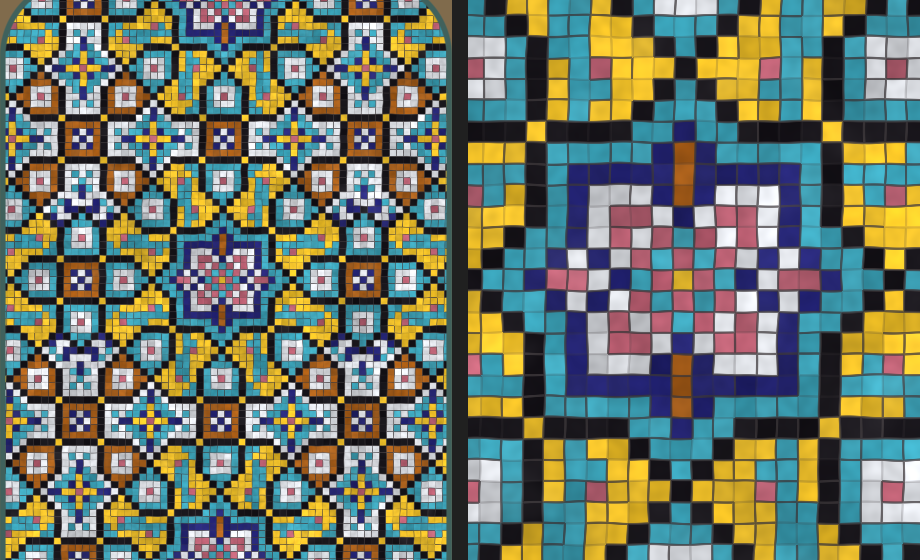
Left, the full canvas; right, a detail of the centre.
Write a Shadertoy shader that draws this pattern.

```glsl
#define ROWS 79.4
#define CENTRE vec2(-0.0065, 0.0)
#define LEAN 0.010
#define JOINT_WIDTH 0.055
#define JOINT_COLOR vec3(0.24, 0.22, 0.23)
#define WOBBLE 0.10
#define TILE_VARIATION 0.22
#define MOTTLING 0.16
#define ARCH_RADIUS 0.14

const int BLACK = 0, WHITE = 1, TURQUOISE = 2, BLUE = 3, YELLOW = 4, BROWN = 5, PINK = 6;
const vec3 GLAZE[7] = vec3[7](
    vec3(0.09, 0.08, 0.10), vec3(0.84, 0.85, 0.87), vec3(0.23, 0.61, 0.69),
    vec3(0.14, 0.14, 0.43), vec3(0.91, 0.73, 0.16), vec3(0.64, 0.36, 0.10),
    vec3(0.70, 0.36, 0.43));

float hash(vec2 p) {
    return fract(sin(dot(p, vec2(127.1, 311.7))) * 43758.5);
}

vec2 gradient(vec2 p) {
    float angle = 6.2832 * hash(p);
    return vec2(cos(angle), sin(angle));
}

float gradientNoise(vec2 p) {
    vec2 i = floor(p), f = fract(p), w = f * f * (3.0 - 2.0 * f);
    vec2 e = vec2(1, 0);
    return mix(mix(dot(gradient(i), f), dot(gradient(i + e), f - e), w.x),
               mix(dot(gradient(i + e.yx), f - e.yx), dot(gradient(i + 1.0), f - 1.0), w.x), w.y);
}

// White flower with a pink heart; m and n are distances from its middle
int flower(int m, int n, int ground) {
    return m + n == 0 ? PINK : max(m, n) == 1 ? WHITE : ground;
}

int brownSquare(int m, int n) {
    if (max(m, n) > 1) return BROWN;
    return (m + n) % 2 == 0 ? BLUE : WHITE;
}

// Eight-pointed star, a along the nearer axis and b across it
int star(int a, int b, bool sideways) {
    if (a >= 6) {
        if (b == 0 && a == 6) return sideways ? PINK : BROWN;
        return (a == 6 && b == 1) || (a == 7 && b == 0) ? BLUE : TURQUOISE;
    }
    if (a == 5) return b == 0 ? (sideways ? PINK : BROWN) : (b == 1 && sideways ? WHITE : BLUE);
    if (a == 4) return b == 0 ? (sideways ? WHITE : BROWN) : (b == 1 ? BLUE : WHITE);
    if (a == 3) return b == 0 ? BLUE : (b == 1 ? WHITE : PINK);
    if (a == 2) return b == 0 ? TURQUOISE : (b == 1 ? PINK : WHITE);
    return a == 0 ? YELLOW : (b == 0 ? PINK : TURQUOISE);
}

int crossPanel(int u, int v) {
    if (u + v == 0) return PINK;
    if (u * v == 0 && u + v <= 2) return YELLOW;
    if ((u * v == 0 && u + v <= 4) || u + v == 2) return BLUE;
    return u == 6 || (v == 2 && u >= 3) || u + v == 5 ? WHITE : TURQUOISE;
}

int chevronPanel(int b, int v) {
    int s = b + v;
    if (s < 10) return flower(abs(b - 6), v, TURQUOISE);
    if (s == 10) return BLACK;
    if (s <= 13) return (s / 2 + v) % 2 == 0 ? BLUE : WHITE;
    return v == 2 || b == 16 || abs(b - 10) + v == 5 ? WHITE : TURQUOISE;
}

// Glaze of one mosaic piece, folded into an eighth of the 40-piece repeat
int glazeAt(vec2 cell) {
    vec2 f = abs(mod(cell + 20.0, 40.0) - 20.0);
    int a = int(max(f.x, f.y) + 0.5), b = int(min(f.x, f.y) + 0.5);
    int v = 20 - a, u = abs(b - 10);
    bool sideways = f.x > f.y;
    if (a <= 6 || a + b <= 9) return star(a, b, sideways);
    if (v <= 2 && b <= 2) return brownSquare(v, b);
    if (b >= 18) return brownSquare(v, 20 - b);
    if ((a == 17 && (b == 3 || b == 17)) || (a == 7 && b == 7)) return YELLOW;
    if ((v <= 2 && u <= 6) || u + v <= 5)
        return sideways && abs(cell.y) < 20.0 ? chevronPanel(b, v) : crossPanel(u, v);

    // Black outlines
    bool straight = a == 17 || b == 17 || (b == 3 && a >= 13) || a == 7 || (b == 7 && a <= 11);
    bool stepped = (b <= 3 && abs(a - 10) == b) || (b >= 7 && a - b == 4) || a + b == 24;
    if (straight || stepped) return BLACK;

    // Pointed houses on the axes and diagonals
    if (a - b > 10) return flower(abs(a - 14), b, TURQUOISE);
    if (b > 7 && a - b < 4)
        return a + b < 24 ? flower(abs(a - 10), abs(b - 10), TURQUOISE)
                          : flower(abs(a - 14), abs(b - 14), BROWN);

    // Yellow hooks with a turquoise core
    if ((a == 10 && b == 4) || (a == 14 && b == 6)) return PINK;
    bool core = (b == 5 && a <= 14) || (b == 4 && a == 9) || (b == 6 && a >= 11 && a <= 13);
    return core ? TURQUOISE : YELLOW;
}

vec3 tileColor(vec2 cell, int glaze) {
    float shade = 1.0 + TILE_VARIATION * (hash(cell) - 0.5);
    return GLAZE[glaze] * shade + 0.05 * (hash(cell + 71.0) - 0.5);
}

void mainImage(out vec4 fragColor, in vec2 fragCoord) {
    vec2 uv = (fragCoord - 0.5 * iResolution.xy) / iResolution.y;
    vec2 p = (uv - CENTRE - vec2(LEAN * uv.y, 0.0)) * ROWS + 0.5;
    p += WOBBLE * vec2(gradientNoise(p * 0.6), gradientNoise(p * 0.6 + 40.0));
    float pixel = ROWS / iResolution.y;

    // Pieces, with neighbours blended in at their edges
    vec2 cell = floor(p), q = fract(p) - 0.5;
    int glaze = glazeAt(cell);
    vec3 color = tileColor(cell, glaze);
    float joint = 0.0;
    for (int i = 0; i < 2; i++) {
        vec2 side = i == 0 ? vec2(sign(q.x), 0.0) : vec2(0.0, sign(q.y));
        float gap = 0.5 - abs(q[i]);
        int other = glazeAt(cell + side);
        float blend = 0.5 * (1.0 - smoothstep(0.0, 0.6 * pixel, gap));
        color = mix(color, tileColor(cell + side, other), blend);
        float strength = other == glaze && hash(2.0 * cell + side) < 0.5 ? 0.2 : 0.75;
        float cover = 1.0 - smoothstep(JOINT_WIDTH - 0.5 * pixel, JOINT_WIDTH + 0.5 * pixel, gap);
        joint = max(joint, strength * cover);
    }
    color = mix(color, JOINT_COLOR, joint);

    // Uneven glaze and soft sheen
    color *= 1.0 + MOTTLING * (gradientNoise(p * 0.13) + 0.6 * gradientNoise(p * 1.7));
    color += 0.04 * smoothstep(0.1, 0.6, gradientNoise(p * 0.35 + 9.0));

    // Arch rim in the upper corners
    vec2 corner = vec2(0.5 * iResolution.x / iResolution.y - abs(uv.x), 0.5 - uv.y);
    vec2 toArch = max(vec2(ARCH_RADIUS, 0.10) - corner, 0.0);
    float rim = length(toArch) - ARCH_RADIUS, soft = 1.0 / iResolution.y;
    color = mix(color, vec3(0.25, 0.38, 0.36), smoothstep(-soft, soft, rim + 0.010));
    color = mix(color, vec3(0.50, 0.42, 0.30), smoothstep(-soft, soft, rim));
    fragColor = vec4(clamp(color, 0.0, 1.0), 1.0);
}
```
